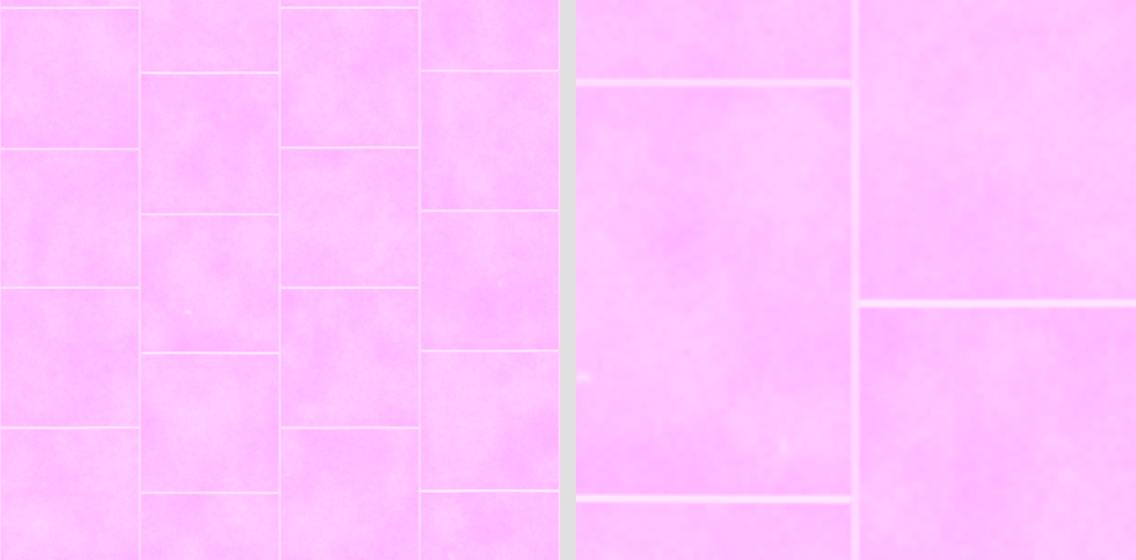
Left, the full canvas; right, a detail of the centre.
Give the GLSL for this texture, as a WebGL 1 fragment shader.

```glsl
precision highp float;
uniform vec2 u_resolution;

float hash(vec2 p) {
  vec3 q = fract(vec3(p.xyx) * 0.1031);
  q += dot(q, q.yzx + 33.33);
  return fract((q.x + q.y) * q.z);
}

float noise(vec2 p) {
  vec2 i = floor(p), f = fract(p);
  f = f * f * (3.0 - 2.0 * f);
  return mix(mix(hash(i), hash(i + vec2(1.0, 0.0)), f.x),
             mix(hash(i + vec2(0.0, 1.0)), hash(i + vec2(1.0, 1.0)), f.x), f.y);
}

float fbm(vec2 p) {
  float sum = 0.0, amplitude = 0.5;
  for (int i = 0; i < 5; i++) {
    sum += amplitude * noise(p);
    p = p * 2.03 + 17.3;
    amplitude *= 0.55;
  }
  return sum;
}

// Soft-edged joint of a given half width
float joint(float dist, float halfWidth, float pixel) {
  float soft = max(pixel, 0.0017);
  return 1.0 - smoothstep(halfWidth - soft, halfWidth + soft, dist);
}

void main() {
  vec2 uv = gl_FragCoord.xy / u_resolution;
  float pixel = 0.8 / min(u_resolution.x, u_resolution.y);

  // Four columns of square tiles, every other one shifted by half a tile
  float x = uv.x * 4.0 + 0.002;
  float column = floor(x);
  float odd = mod(column, 2.0);
  float shift = mix(0.945, 0.479, odd) + 0.015 * odd * step(2.0, column);
  float row = uv.y * 4.0 - shift;
  float jointRow = floor(row + 0.5);

  // One worn joint in each left column sits a little low
  float worn = step(abs(jointRow - 2.0), 0.5) * step(column, 1.5);
  row += 0.010 * worn + 0.004 * (noise(vec2(uv.x * 9.0, jointRow + 20.0)) - 0.5);
  vec2 tile = vec2(column, mod(floor(row), 4.0)) + 3.0;
  vec2 cell = vec2(fract(x), fract(row));
  vec2 edge = min(cell, 1.0 - cell) * 0.25;

  // Cloudy mottling, faint upright streaks and fine grain
  vec2 p = uv + tile * 2.7;
  float green = 0.755 + 0.010 * (hash(tile) - 0.5);
  green += 0.120 * (fbm(p * 15.0) - 0.53);
  green += 0.020 * (noise(p * vec2(42.0, 10.0)) - 0.5);
  green += 0.020 * (noise(uv * 110.0) - 0.5);
  green += 0.030 * (noise(uv * 230.0) - 0.5);

  // Darker rims, uneven from side to side
  float rim = 0.5 + 0.7 * noise(p * 15.0);
  green -= 0.028 * rim * exp(-edge.x / 0.009);
  green -= 0.036 * rim * (0.2 + hash(tile + 9.1)) * exp(-cell.y * 0.25 / 0.014);
  green -= 0.030 * rim * (0.2 + hash(tile + 4.7)) * exp(-(1.0 - cell.y) * 0.25 / 0.011);

  // Scattered pale scuffs and a few dark pits
  for (int i = 0; i < 18; i++) {
    float n = float(i);
    vec2 center = vec2(hash(vec2(n, 2.3)), pow(hash(vec2(n, 7.9)), 1.4));
    vec2 size = mix(vec2(0.002), vec2(0.007, 0.010), vec2(hash(vec2(n, 4.1)), hash(vec2(n, 5.6))));
    vec2 d = (uv - center) / size;
    green += 0.055 * exp(-dot(d, d)) * (0.4 + noise(uv * 160.0));
    vec2 pit = (uv - center.yx) / 0.0024;
    green -= 0.06 * step(13.0, n) * exp(-dot(pit, pit));
  }

  // Pale joints: faint upright ones, brighter level ones
  float wear = noise(uv * vec2(20.0, 35.0));
  float upright = joint(edge.x, 0.0025, pixel);
  float level = joint(edge.y, 0.0023, pixel);
  float brightness = 0.86 + 0.05 * hash(vec2(column + 5.0, jointRow + 8.0)) - 0.05 * worn;
  green = mix(green, 0.82 + 0.04 * wear, upright);
  green = mix(green, max(green, brightness + 0.02 * wear), level * (1.0 - 0.6 * upright));

  gl_FragColor = vec4(1.0, clamp(green, 0.0, 1.0), 1.0, 1.0);
}
```
